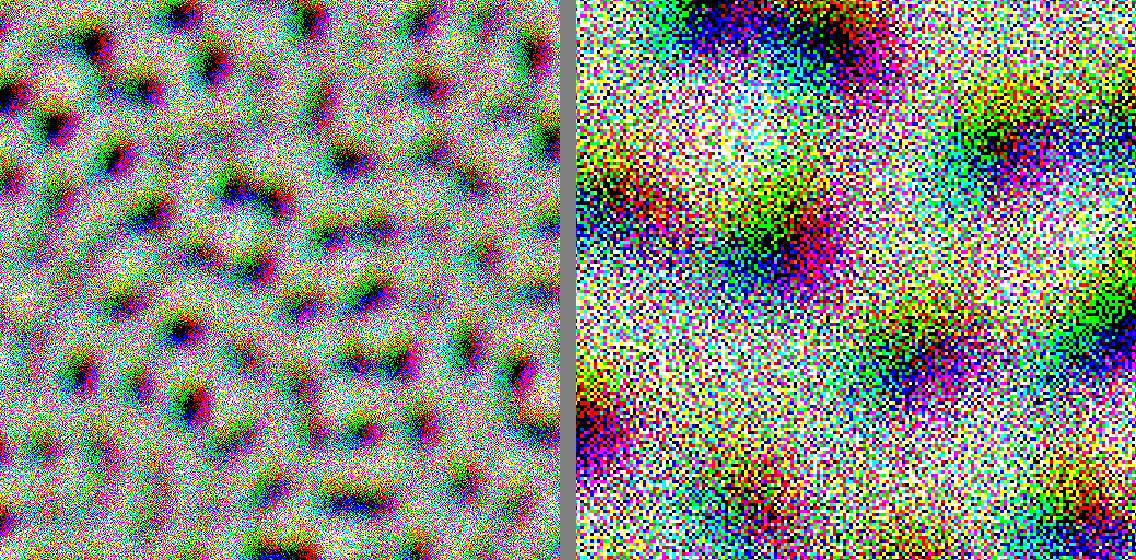
Left, the full canvas; right, a detail of the centre.
Give the GLSL for this texture, as a three.js fragment shader.

```glsl
varying vec2 vUv;

#define GRAINS 512.0      // dither cells across the canvas
#define WAVES 28.0        // sines summed into the relief
#define FREQ_LOW 4.5      // wave cycles across the canvas
#define FREQ_HIGH 11.0
#define SHIFT 0.016       // offset of each channel's shadow
#define RIDGE_LEVEL 1.1   // relief level where a ridge begins
#define RIDGE_SLOPE 2.5
#define RIDGE_DEPTH 0.58
#define TINT 0.05         // broad colour drift between ridges
#define SOFTNESS 0.12     // width of the dither threshold
#define BASE_TONE vec3(0.67, 0.68, 0.63)

const float TAU = 6.2831853;

vec3 hash3(vec2 cell) {
  vec3 p = fract(cell.xyx * vec3(0.1031, 0.1030, 0.0973));
  p += dot(p, p.yxz + 33.33);
  return fract((p.xxy + p.yzz) * p.zyx);
}

// Waves of similar length in all directions: unit-variance spots and worms
float relief(vec2 p) {
  float sum = 0.0;
  for (float i = 1.0; i <= WAVES; i += 1.0) {
    float angle = i * 2.39996;
    float freq = mix(FREQ_LOW, FREQ_HIGH, sqrt(fract(i * 0.7549)));
    float phase = fract(sin(i * 12.9898) * 437.585);
    sum += sin(TAU * (freq * dot(p, vec2(cos(angle), sin(angle))) + phase));
  }
  return sum * sqrt(2.0 / WAVES);
}

// Darkening by the relief, displaced along the given angle
float shadow(vec2 p, float angle) {
  float h = relief(p - SHIFT * vec2(cos(angle), sin(angle)));
  float ridge = 1.0 / (1.0 + exp(-RIDGE_SLOPE * (h - RIDGE_LEVEL)));
  return RIDGE_DEPTH * ridge + TINT * h;
}

// High-passed white noise, spread evenly over 0 to 1 per channel
vec3 ditherThreshold(vec2 cell) {
  vec3 around = hash3(cell + vec2(1.0, 0.0)) + hash3(cell - vec2(1.0, 0.0))
              + hash3(cell + vec2(0.0, 1.0)) + hash3(cell - vec2(0.0, 1.0));
  vec3 highPass = hash3(cell) - 0.25 * around;
  return 1.0 / (1.0 + exp(-5.3 * highPass));
}

void main() {
  vec2 cell = floor(vUv * GRAINS);
  vec2 p = (cell + 0.5) / GRAINS;

  // Red falls lower left, green lower right, blue upward
  vec3 shade = vec3(shadow(p, TAU * 7.0 / 12.0),
                    shadow(p, TAU * 11.0 / 12.0),
                    shadow(p, TAU * 0.25));
  vec3 tone = BASE_TONE - shade;

  // Each channel is dithered on its own
  vec3 difference = tone - ditherThreshold(cell + 7.0);
  vec3 color = smoothstep(-0.5 * SOFTNESS, 0.5 * SOFTNESS, difference);
  gl_FragColor = vec4(color, 1.0);
}
```
